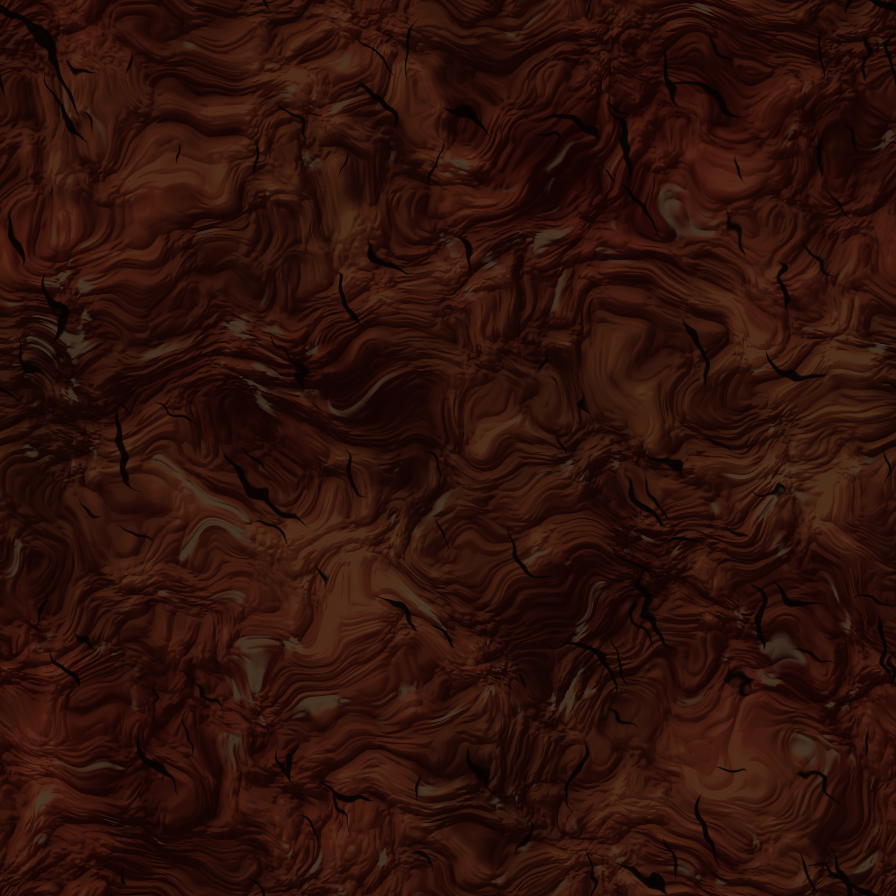
Write a WebGL 2 fragment shader that draws this texture.

```glsl
#version 300 es
precision highp float;
// Dark red-brown crumpled crust with swirling folds, cracks and pale mineral flecks; tiles seamlessly.
uniform vec2 u_resolution;
out vec4 fragColor;

vec3 hash3(vec2 cell, int seed) {
  uvec3 v = uvec3(uvec2(cell), uint(seed)) * 1664525u + 1013904223u;
  v.x += v.y * v.z; v.y += v.z * v.x; v.z += v.x * v.y;
  v ^= v >> 16u;
  v.x += v.y * v.z; v.y += v.z * v.x; v.z += v.x * v.y;
  return vec3(v) * exp2(-32.0);
}

float corner(vec2 cell, vec2 offset, vec2 period, int seed) {
  return dot(hash3(mod(cell, period), seed).xy * 2.0 - 1.0, offset);
}

// Gradient noise on the unit square that wraps after a whole number of cells
float noise(vec2 p, vec2 period, int seed) {
  vec2 g = p * period, i = floor(g), f = g - i;
  vec2 u = f * f * f * (f * (f * 6.0 - 15.0) + 10.0);
  vec2 e = vec2(1.0, 0.0);
  float low = mix(corner(i, f, period, seed), corner(i + e, f - e, period, seed), u.x);
  float high = mix(corner(i + e.yx, f - e.yx, period, seed), corner(i + 1.0, f - 1.0, period, seed), u.x);
  return 1.6 * mix(low, high, u.y);
}

float fbm(vec2 p, float period, int seed) {
  float sum = 0.0, amp = 0.5;
  for (int i = 0; i < 3; i++) {
    sum += amp * noise(p, vec2(period), seed + i);
    period *= 2.0;
    amp *= 0.5;
  }
  return sum;
}

vec2 warp(vec2 p, float period, float amount, int seed) {
  return p + amount * vec2(fbm(p, period, seed), fbm(p, period, seed + 5));
}

// Billowed folds with sharp valleys, bent into swirls
float relief(vec2 p) {
  vec2 q = warp(p, 5.0, 0.16, 1), period = vec2(9.0, 13.0);
  float height = 0.0, amp = 1.0;
  for (int i = 0; i < 4; i++) {
    height += amp * abs(noise(q, period, 20 + i));
    period *= 2.0;
    amp *= 0.52;
  }
  return height;
}

// Scattered tapered cracks, mostly running down and to the right
float cracks(vec2 p, float cells, float chance, float halfWidth, int seed) {
  vec2 g = p * cells, base = floor(g);
  float ink = 0.0, soft = 0.0014;
  for (int y = -1; y <= 1; y++) {
    for (int x = -1; x <= 1; x++) {
      vec2 cell = base + vec2(x, y);
      vec3 place = hash3(mod(cell, cells), seed);
      vec3 shape = hash3(mod(cell, cells), seed + 1);
      if (place.z > chance) continue;
      float angle = mix(-1.8, -0.3, shape.x);
      vec2 dir = vec2(cos(angle), sin(angle));
      vec2 d = g - cell - place.xy;
      float along = dot(d, dir) / mix(0.2, 0.55, shape.y);
      float bend = (shape.z - 0.5) * 0.3 * along * along;
      float across = abs(dot(d, vec2(-dir.y, dir.x)) + bend) / cells;
      float width = halfWidth * (1.0 - along * along) - soft;
      ink = max(ink, 1.0 - smoothstep(width - soft, width + soft, across));
    }
  }
  return ink;
}

void main() {
  vec2 p = gl_FragCoord.xy / u_resolution;
  vec2 q = warp(p, 5.0, 0.16, 1);

  // Folds lit from the upper left
  float height = relief(p);
  float slope = (height - relief(p + 0.002 * vec2(-0.5, 0.85))) * 55.0;
  float light = slope / (2.0 + abs(slope));

  // Broad patches, fold shading and fine grain make one tone from 0 to 1
  float patches = fbm(p, 4.0, 40);
  float grain = fbm(q, 44.0, 50);
  float value = 0.45 * light + 0.9 * (height - 0.5) + 1.25 * patches + 0.55 * grain;
  float tone = 1.0 / (1.0 + exp(-4.0 * value));

  vec3 color = mix(vec3(0.07, 0.012, 0.008), vec3(0.17, 0.05, 0.03), clamp(tone / 0.36, 0.0, 1.0));
  color = mix(color, vec3(0.22, 0.09, 0.05), smoothstep(0.36, 0.65, tone));
  color = mix(color, vec3(0.27, 0.11, 0.06), smoothstep(0.65, 0.85, tone));
  color = mix(color, vec3(0.31, 0.17, 0.10), smoothstep(0.85, 0.97, tone));

  // Drift between red and olive brown
  float hue = clamp(0.5 + 1.6 * fbm(p, 3.0, 60), 0.0, 1.0);
  color *= mix(vec3(1.05, 0.88, 0.92), vec3(0.96, 1.1, 1.02), hue);

  // Pale grey-green flecks
  float fleck = fbm(q, 26.0, 70) + 0.5 * fbm(p, 6.0, 75) + 0.12 * light;
  color = mix(color, vec3(0.28, 0.23, 0.16), 0.75 * smoothstep(0.27, 0.5, fleck));

  // Cracks at three sizes
  vec2 jagged = warp(p, 14.0, 0.045, 80);
  float ink = cracks(jagged, 3.0, 0.35, 0.008, 90);
  ink = max(ink, cracks(jagged, 9.0, 0.45, 0.0055, 94));
  ink = max(ink, cracks(jagged, 14.0, 0.4, 0.0035, 98));
  color = mix(color, vec3(0.02, 0.006, 0.005), 0.92 * ink);

  fragColor = vec4(color, 1.0);
}
```
